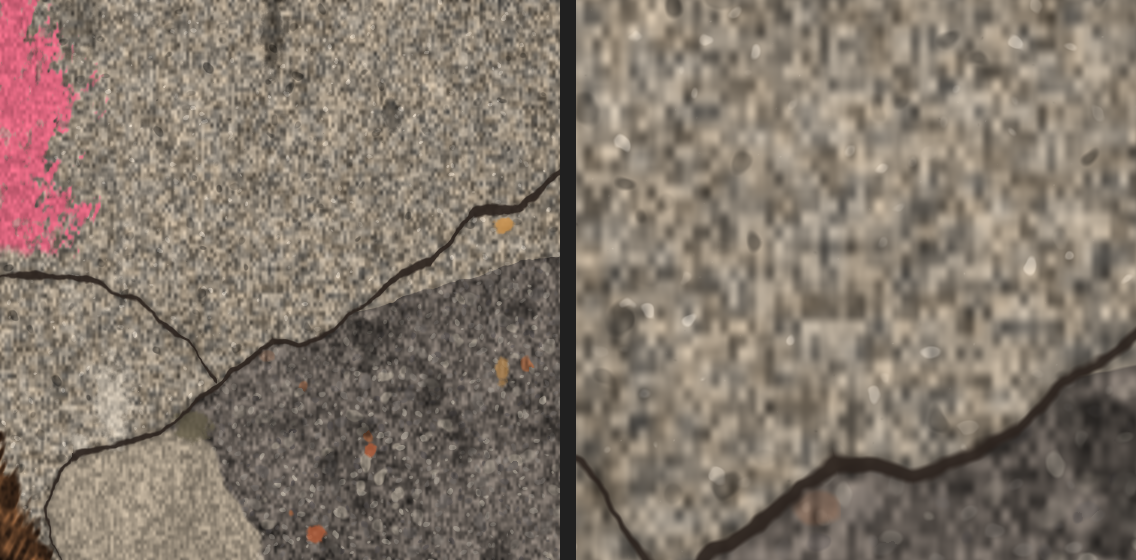
Left, the full canvas; right, a detail of the centre.
Write a three.js fragment shader that draws this texture.

```glsl
varying vec2 vUv;

float hash(vec2 p) {
  vec3 q = fract(p.xyx * vec3(0.1031, 0.1030, 0.0973));
  q += dot(q, q.yzx + 33.33);
  return fract((q.x + q.y) * q.z);
}

float noise(vec2 p) {
  vec2 i = floor(p), f = fract(p);
  f = f * f * (3.0 - 2.0 * f);
  return mix(mix(hash(i), hash(i + vec2(1, 0)), f.x),
             mix(hash(i + vec2(0, 1)), hash(i + vec2(1, 1)), f.x), f.y);
}

float fbm(vec2 p) {
  float sum = 0.0, amp = 0.5;
  for (int i = 0; i < 4; i++) {
    sum += amp * noise(p);
    p = mat2(1.6, 1.2, -1.2, 1.6) * p + 7.3;
    amp *= 0.5;
  }
  return sum / 0.9375;
}

// Coverage and random id of rounded stones on a jittered grid
vec2 stones(vec2 p, float share) {
  vec2 cell = floor(p), best = vec2(0.0);
  for (int j = -1; j <= 1; j++) {
    for (int i = -1; i <= 1; i++) {
      vec2 c = cell + vec2(i, j);
      float id = hash(c + 3.7), a = 6.28 * hash(c + 9.1);
      vec2 d = p - c - vec2(hash(c + 17.0), hash(c + 41.0));
      d = mat2(cos(a), sin(a), -sin(a), cos(a)) * d * vec2(1.0, 1.45);
      float r = (0.22 + 0.32 * hash(c + 63.0)) * step(hash(c + 87.0), share);
      float cover = smoothstep(r, r - 0.2, length(d) + 0.25 * (noise(p * 3.0) - 0.5));
      if (cover > best.x) best = vec2(cover, id);
    }
  }
  return best;
}

// Soft ragged spot
float blot(vec2 p, vec2 centre, vec2 size) {
  float d = length((p - centre) / size) + 1.1 * (fbm(p * 55.0) - 0.5);
  return smoothstep(1.1, 0.65, d);
}

float rise(float x, float a, float b, float h) {
  return h * clamp((x - a) / (b - a), 0.0, 1.0);
}

float mainCrack(float x) {
  return 0.186 + rise(x, 0.13, 0.28, 0.039) + rise(x, 0.28, 0.49, 0.17)
    - rise(x, 0.49, 0.53, 0.01) + rise(x, 0.53, 0.6, 0.029) + rise(x, 0.6, 0.71, 0.094)
    + rise(x, 0.71, 0.768, 0.021) + rise(x, 0.768, 0.846, 0.091)
    + rise(x, 0.846, 0.927, 0.009) + rise(x, 0.927, 1.0, 0.065);
}

void main() {
  vec2 p = vUv;
  vec2 q = p + 0.022 * (vec2(fbm(p * 24.0), fbm(p * 24.0 + 50.0)) - 0.5);
  float fine = noise(p * vec2(185.0, 125.0)), medium = noise(p * 85.0 + 11.0);
  float grain = 0.5 * fine + 0.3 * medium + 0.2 * fbm(p * 22.0) - 0.5;
  float broad = fbm(p * 6.0) - 0.5;

  // Worn concrete with pits and pale grit
  vec3 col = vec3(0.555, 0.515, 0.46) * (1.0 + 1.25 * grain + 0.22 * broad);
  col += 0.03 * (noise(p * 70.0 + 30.0) - 0.5) * vec3(1.0, 0.1, -1.0);
  vec2 pits = stones(p * 42.0, 0.12), grit = stones(p * 75.0 + 20.0, 0.1);
  col *= 1.0 - 0.38 * pits.x * pits.y;
  col += 0.17 * grit.x * grit.y;
  float stain = max(blot(p, vec2(0.487, 0.94), vec2(0.022, 0.075)),
                    blot(p, vec2(0.70, 0.795), vec2(0.016, 0.03)));
  stain = max(stain, 0.7 * blot(p, vec2(0.13, 0.97), vec2(0.045, 0.07)));
  col *= 1.0 - 0.32 * stain;

  // Exposed aggregate below the main crack
  float crackY = mainCrack(q.x);
  float leftX = 0.083 + 4.2 * (q.y - 0.08) * (q.y - 0.08);
  float below = smoothstep(0.004, -0.004, q.y - crackY) * smoothstep(-0.004, 0.004, q.x - leftX);
  vec3 bed = vec3(0.39, 0.36, 0.335) * (1.0 + 1.3 * grain + 0.5 * broad);
  vec2 small = stones(p * 58.0 + 5.0, 0.75), large = stones(p * 29.0, 0.6);
  float bare = smoothstep(0.0, 0.16, crackY - q.y);
  vec3 smallTone = mix(vec3(0.31, 0.29, 0.29), vec3(0.66, 0.63, 0.58), small.y);
  vec3 largeTone = mix(vec3(0.36, 0.34, 0.33), vec3(0.65, 0.61, 0.55), large.y);
  largeTone = mix(largeTone, vec3(0.66, 0.40, 0.25), step(0.97, large.y));
  bed = mix(bed, smallTone * (1.0 + 0.6 * grain), small.x * (0.35 + 0.4 * bare));
  bed = mix(bed, largeTone * (1.0 + 0.7 * grain), large.x * (0.2 + 0.55 * bare));
  bed *= 1.0 - 0.35 * smoothstep(0.58, 0.75, fbm(p * 17.0 + 60.0));
  col = mix(col, bed, below);

  // Smooth cement patch
  float patchEdge = 0.37 + 0.55 * (0.2 - q.y) + 0.03 * (fbm(p * 18.0) - 0.5);
  float cement = below * smoothstep(0.008, -0.008, q.x - patchEdge)
    * smoothstep(0.245, 0.22, q.y);
  col = mix(col, vec3(0.63, 0.58, 0.51) * (1.0 + 0.75 * grain + 0.35 * broad), cement);
  col = mix(col, vec3(0.40, 0.37, 0.29), 0.8 * blot(p, vec2(0.345, 0.24), vec2(0.035, 0.03)));

  // Lime splashes and ochre stones
  float lime = max(blot(p, vec2(0.2, 0.275), vec2(0.032, 0.085)),
                   blot(p, vec2(0.142, 0.208), vec2(0.018, 0.02)));
  lime = max(lime, 0.5 * blot(p, vec2(0.125, 0.46), vec2(0.025, 0.035)));
  col = mix(col, vec3(0.78, 0.74, 0.68) * (1.0 + 0.5 * grain), 0.75 * lime);
  float ochre = max(blot(p, vec2(0.9, 0.6), vec2(0.02, 0.015)),
                    0.7 * blot(p, vec2(0.895, 0.34), vec2(0.014, 0.03)));
  col = mix(col, vec3(0.80, 0.57, 0.29), 0.8 * ochre);
  float rust = max(blot(p, vec2(0.66, 0.195), vec2(0.012, 0.016)),
                   blot(p, vec2(0.565, 0.045), vec2(0.02, 0.016)));
  col = mix(col, vec3(0.70, 0.36, 0.22), 0.8 * rust);

  // Brushed pink paint with a broken edge
  float brush = fbm(mat2(0.9, 0.4, -0.4, 0.9) * p * vec2(52.0, 24.0));
  float reach = 0.085 + rise(p.y, 0.53, 0.63, 0.04) - rise(p.y, 0.86, 1.0, 0.035)
    + 0.025 * sin(p.y * 26.0 - 14.0);
  float paint = reach - p.x + 0.17 * (brush - 0.5) + 0.05 * (fine - 0.5);
  paint = smoothstep(-0.012, 0.03, paint) * smoothstep(0.535, 0.565, q.y + 0.04 * (brush - 0.5));
  paint *= 0.95 - 0.55 * smoothstep(0.55, 0.75, fbm(p * vec2(75.0, 50.0) + 8.0));
  col = mix(col, vec3(0.87, 0.385, 0.49) * (1.0 + 0.45 * grain), paint);

  // Dry brown fibres in the corner
  float fibre = noise(mat2(0.9, 0.45, -0.45, 0.9) * p * vec2(130.0, 40.0));
  vec3 straw = mix(vec3(0.17, 0.11, 0.07), vec3(0.60, 0.40, 0.25), fibre * fibre + 0.5 * grain);
  col = mix(col, straw, smoothstep(0.012, -0.012, q.x - 0.085 + 0.42 * q.y + 0.04 * (fibre - 0.5)));

  // Cracks of changing width
  float width = 0.0025 + 0.004 * noise(p * 20.0) + 0.003 * blot(p, vec2(0.87, 0.622), vec2(0.06, 0.025));
  float main1 = 0.8 * abs(q.y - crackY) + step(q.x, 0.128);
  float side = 0.8 * abs(q.y - 0.507 + 2.28 * pow(max(q.x - 0.1, 0.0), 2.0)) + step(0.385, q.x);
  float rim = abs(q.x - leftX) + step(0.188, q.y);
  float gap = min(main1, min(side + 0.001, rim + 0.002));
  col *= 1.0 - 0.25 * smoothstep(0.016, 0.0, gap);
  col = mix(col, vec3(0.17, 0.135, 0.115), 0.88 * smoothstep(width + 0.002, width - 0.002, gap));

  gl_FragColor = vec4(clamp(col, 0.0, 1.0), 1.0);
}
```
